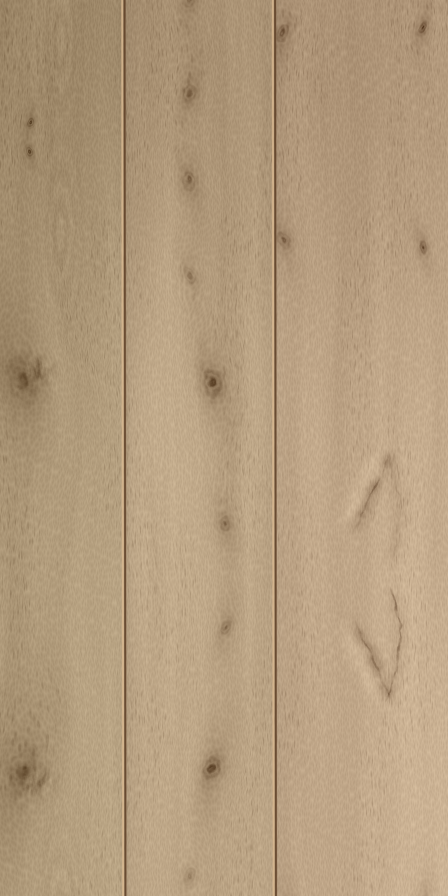
This texture is drawn by a Shadertoy shader. Its source:

```glsl
// Three pale oak planks with mirrored knots, fine grain, cracks and two dark seams.

float hash(vec2 c) { return fract(sin(dot(c, vec2(41.3, 289.1))) * 4375.5); }

// Layered sines, turned and shrunk at each step.
float waves(vec2 q) {
    float sum = 0.0, amp = 0.5;
    for (int i = 0; i < 5; i++) {
        sum += amp * sin(q.x + 1.6 * sin(q.y));
        q = mat2(0.8, 0.6, -0.6, 0.8) * q * 1.8 + 3.1;
        amp *= 0.6;
    }
    return sum;
}

// Cellular noise: distance to the nearest scattered point.
float cells(vec2 q) {
    vec2 id = floor(q);
    float nearest = 2.0;
    for (int k = 0; k < 9; k++) {
        vec2 c = id + vec2(k % 3 - 1, k / 3 - 1);
        vec2 point = c + vec2(hash(c), hash(c + 17.7));
        nearest = min(nearest, length(q - point));
    }
    return nearest;
}

float plankOf(float x) { return step(0.279, x) + step(0.615, x); }

float bell(float x) { return exp(-x * x); }

// Soft line along x = 0 with the given half width.
float stroke(float x, float halfWidth) {
    float blur = 0.8 / iResolution.x;
    return 1.0 - smoothstep(halfWidth - blur, halfWidth + blur, abs(x));
}

// Knots: position across, folded height, radius, darkness.
const vec4 knots[8] = vec4[8](
    vec4(0.052, 0.436, 0.042, 0.20), vec4(0.067, 0.947, 0.008, 0.22),
    vec4(0.474, 0.432, 0.022, 0.25), vec4(0.503, 0.116, 0.014, 0.17),
    vec4(0.424, 0.673, 0.016, 0.12), vec4(0.422, 0.882, 0.018, 0.17),
    vec4(0.633, 0.752, 0.016, 0.17), vec4(0.943, 0.734, 0.011, 0.25));

void mainImage(out vec4 fragColor, in vec2 fragCoord) {
    vec2 p = fragCoord / iResolution.x;
    float plank = plankOf(p.x);

    // The figure reflects up and down the board.
    float fold = abs(mod(p.y + 0.266, 1.96) - 0.98);
    vec2 wood = vec2(p.x, fold);
    vec2 wobble = 0.005 * vec2(waves(p * 45.0), waves(p.yx * 38.0 + 5.0));

    // Knots darken the wood and push the grain aside.
    float tone = 0.0, bend = 0.0;
    for (int i = 0; i < 8; i++) {
        vec4 k = knots[i];
        if (plankOf(k.x) != plank) continue;
        vec2 d = (wood - k.xy + wobble * min(1.0, k.z * 50.0)) / k.z;
        d.x += 0.2 * d.y;
        float r = length(d * vec2(1.0, 0.65));
        float broad = smoothstep(0.028, 0.036, k.z);
        float ring = 0.7 + 0.3 * sin(r * 11.0 + 2.0 * waves(p * 90.0));
        tone -= k.w * 0.85 * exp(-r * r * 1.3) * ring * (1.0 - 0.3 * broad);
        tone -= k.w * 0.4 * exp(-r * r * 8.0);
        tone -= k.w * 0.26 * exp(-d.x * d.x * 0.4 - d.y * d.y * 0.035);
        vec2 wing = d - vec2(0.9, 0.55);
        tone -= broad * 0.11 * exp(-dot(wing, wing) * 1.8)
              * (0.6 + waves(p * vec2(150.0, 60.0)));
        bend += 0.6 * (p.x - k.x) * exp(-d.x * d.x * 0.12 - d.y * d.y * 0.03);
    }

    // Soft long bands, then fine specks and sparse short pores.
    float sway = 0.004 * sin(p.y * 5.0 + plank * 2.0);
    vec2 grain = vec2(p.x - bend + sway + plank * 3.7, p.y);
    tone += 0.036 * waves(grain * vec2(15.0, 0.9) + 1.0);
    tone += 0.009 * waves(grain * vec2(80.0, 2.5) + 2.0);
    float specks = cells(grain * vec2(256.0, 75.0));
    tone += 0.070 * (specks - 0.47);
    float patches = smoothstep(-0.3, 0.6, waves(grain * vec2(22.0, 5.0) + 8.0));
    float pores = cells(grain * vec2(110.0, 20.0) + 4.0);
    tone -= 0.060 * patches * (1.0 - smoothstep(0.06, 0.28, pores));

    // Faint nested ovals on the left plank.
    vec2 oval = (wood - vec2(0.135, 0.766) + wobble * 0.5) * vec2(24.0, 5.5);
    float ovalRadius = length(oval);
    tone += 0.020 * sin(ovalRadius * 14.0) * bell(ovalRadius * 0.9) * (1.0 - step(0.5, plank));

    // Cracks on the right plank: a slanted one and a bowed one, in dull stains.
    float ragged = wobble.x * 0.9;
    float slant = p.x - 0.80 - 0.47 * (fold - 0.12) + ragged;
    float bow = p.x - 0.893 + 1.6 * pow(fold - 0.14, 2.0) + ragged;
    float slantSpan = smoothstep(0.08, 0.16, fold) * (1.0 - smoothstep(0.24, 0.29, fold));
    float bowSpan = smoothstep(0.01, 0.06, fold) * (1.0 - smoothstep(0.25, 0.29, fold));
    float lower = 1.0 - step(0.714, p.y);
    float broken = 0.65 + 0.5 * waves(p * vec2(40.0, 55.0));
    tone -= slantSpan * broken * (0.11 * stroke(slant, 0.0025) + 0.14 * bell(slant / 0.018));
    tone -= bowSpan * broken * mix(0.05, 0.20, lower) * stroke(bow, 0.002);
    tone -= bowSpan * 0.04 * bell(bow / 0.018);
    tone += slantSpan * 0.05 * bell((slant + 0.03) / 0.02);

    // Broad shading: dim top and left border, pale foot, darker heart in the middle plank.
    tone += 0.042 - 0.080 * smoothstep(0.9, 2.0, p.y) - 0.060 * exp(-p.x * 11.0);
    tone -= 0.022 * bell((p.x - 0.47) / 0.07);
    vec3 plankTint = mix(vec3(-0.020, -0.014, -0.020), vec3(0.016, 0.006, 0.010), plank * 0.5);
    vec3 color = vec3(0.71, 0.62, 0.50) + plankTint + tone * vec3(1.0, 1.03, 0.98);

    // Seams: a lit bevel beside a dark gap.
    for (int i = 0; i < 2; i++) {
        float seam = p.x - (i == 0 ? 0.279 : 0.615) + 0.001 * (p.y - 1.0);
        color *= 1.0 - 0.06 * exp(-abs(seam) * 90.0);
        color = mix(color, vec3(0.86, 0.73, 0.57), 0.8 * stroke(seam + 0.005, 0.0024));
        color = mix(color, vec3(0.38, 0.26, 0.16), 0.9 * stroke(seam, 0.0023));
    }

    fragColor = vec4(clamp(color, 0.0, 1.0), 1.0);
}
```
